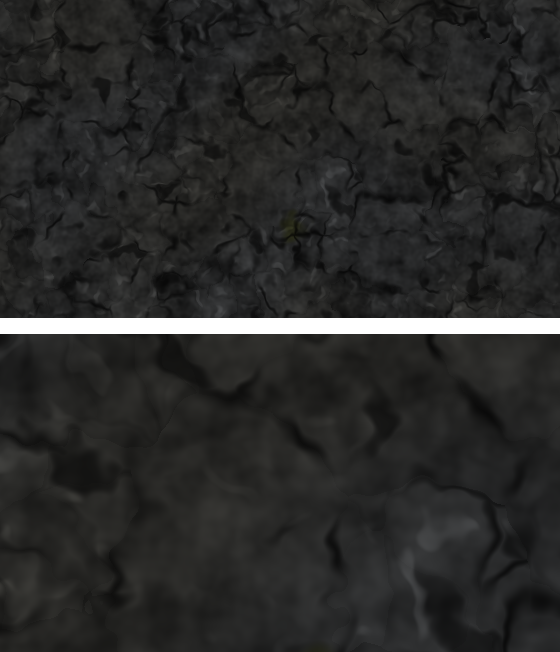
Top, the full canvas; bottom, a detail of the centre.
This texture is drawn by a Shadertoy shader. Its source:

```glsl
// Dark, weathered rubble: lumpy charcoal stones with black crevices and a fleck of moss.

vec2 hash2(vec2 p) {
    vec3 q = fract(p.xyx * vec3(0.1031, 0.1030, 0.0973));
    q += dot(q, q.yzx + 33.33);
    return fract((q.xx + q.yz) * q.zy);
}

float cornerSlope(vec2 cell, vec2 offset) {
    return dot(hash2(cell) * 2.0 - 1.0, offset);
}

float gradientNoise(vec2 p) {
    vec2 i = floor(p), f = p - i;
    vec2 u = f * f * f * (f * (f * 6.0 - 15.0) + 10.0);
    vec2 e = vec2(1.0, 0.0);
    return mix(mix(cornerSlope(i, f), cornerSlope(i + e, f - e), u.x),
               mix(cornerSlope(i + e.yx, f - e.yx), cornerSlope(i + 1.0, f - 1.0), u.x), u.y);
}

vec2 warp(vec2 p) {
    return vec2(gradientNoise(p), gradientNoise(p + 40.0));
}

// Voronoi stones: x = distance to the nearest edge, yz = random values of the stone
vec3 stones(vec2 p) {
    vec2 base = floor(p), nearest = vec2(0.0), nearestCell = base;
    float best = 9.0;
    for (int y = -1; y <= 1; y++)
    for (int x = -1; x <= 1; x++) {
        vec2 cell = base + vec2(x, y);
        vec2 toSeed = cell + hash2(cell) - p;
        float d = dot(toSeed, toSeed);
        if (d < best) {
            best = d;
            nearest = toSeed;
            nearestCell = cell;
        }
    }
    float edge = 9.0;
    for (int y = -2; y <= 2; y++)
    for (int x = -2; x <= 2; x++) {
        vec2 cell = nearestCell + vec2(x, y);
        vec2 toSeed = cell + hash2(cell) - p;
        vec2 between = toSeed - nearest;
        if (dot(between, between) > 1e-4)
            edge = min(edge, dot(0.5 * (nearest + toSeed), normalize(between)));
    }
    return vec3(edge, hash2(nearestCell + 71.0));
}

float crevice(float edge, float width) {
    return 1.0 - smoothstep(0.0, width, edge);
}

void mainImage(out vec4 fragColor, in vec2 fragCoord) {
    vec2 p = fragCoord / iResolution.y;

    // Ragged outlines
    vec2 q = p + 0.05 * warp(p * 7.0) + 0.035 * warp(p * 19.0 + 9.0) + 0.014 * warp(p * 45.0 + 3.0);

    // Large stones, most of them broken into small ones
    vec3 large = stones(q * 5.0 + 3.0);
    vec3 small = stones(q * 12.0 + 17.0);
    float broken = smoothstep(0.25, 0.45, large.y);

    // Crevices that open into pits and close again along their length
    float opening = smoothstep(-0.1, 0.35, gradientNoise(p * 6.0 + 25.0));
    float pinch = smoothstep(-0.15, 0.25, gradientNoise(p * 15.0 + 80.0));
    float largeGap = crevice(large.x / 5.0, mix(0.012, 0.036, opening)) * mix(0.1, 1.0, pinch);
    float smallGap = crevice(small.x / 12.0, mix(0.010, 0.026, pinch)) * mix(0.15, 1.0, opening);
    float pits = smoothstep(0.2, 0.42, gradientNoise(q * 13.0 + 60.0));
    float gap = max(largeGap, smallGap * mix(0.1, 1.0, broken));
    gap = max(gap, 0.8 * pits);

    // Stone faces: broad lumps down to fine grain
    float tone = 0.150 + 0.030 * (large.z - 0.5) + 0.045 * (small.z - 0.5) * broken;
    tone += 0.040 * gradientNoise(p * 4.0 + 5.0);
    tone += 0.065 * gradientNoise(p * 10.0 + 8.0);
    tone += 0.065 * gradientNoise(p * 20.0 + 44.0);
    tone += 0.050 * gradientNoise(p * 38.0 + 12.0);
    tone += 0.028 * gradientNoise(p * 72.0 + 31.0);

    // Pale chips, denser on broken ground
    float chips = smoothstep(0.16, 0.45, gradientNoise(q * 29.0 + 50.0));
    tone += 0.070 * chips * mix(0.3, 1.0, broken);
    tone *= mix(1.0, 0.34, gap);

    // Faint olive to slate tint
    float slate = smoothstep(-0.3, 0.3, gradientNoise(p * 2.2 + 14.0));
    vec3 color = tone * mix(vec3(1.02, 1.01, 0.95), vec3(0.98, 1.0, 1.02), slate);

    // Moss fleck
    float mossDistance = length((p - vec2(0.92, 0.28)) * vec2(1.0, 0.85));
    float moss = 1.0 - smoothstep(0.015, 0.055, mossDistance + 0.06 * gradientNoise(p * 28.0));
    color = mix(color, tone * vec3(0.82, 0.86, 0.35), 0.7 * moss);

    fragColor = vec4(color, 1.0);
}
```
